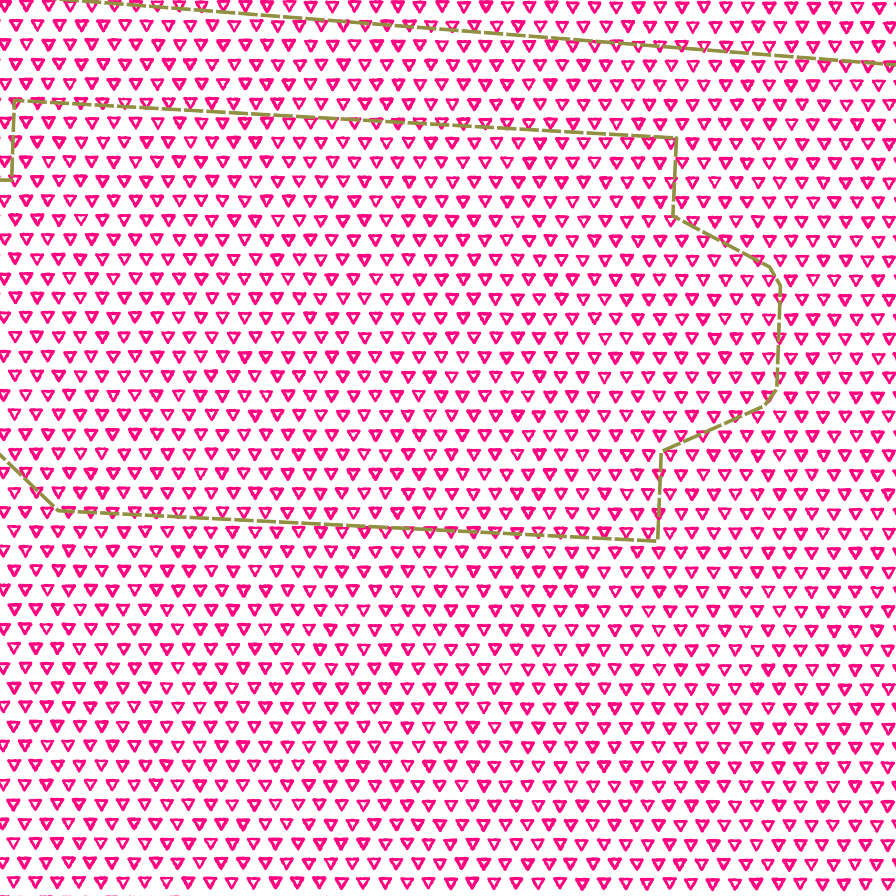
Write a Shadertoy shader that draws this pattern.

```glsl
#define COLS 41.0
#define ROWS 46.0
#define TILT 0.0025
#define PIVOT vec2(0.346, 0.6465)
#define TRI_HALF_SIDE 0.0062
#define TRI_STROKE 0.0017
#define WOBBLE 0.0009
#define DASH_PERIOD 0.0250
#define DASH_GAP 0.0035
#define DASH_STROKE 0.0020
#define PINK vec3(1.0, 0.01, 0.50)
#define OLIVE vec3(0.57, 0.56, 0.25)

float hash(vec2 p) {
    vec3 q = fract(vec3(p.xyx) * 0.1031);
    q += dot(q, q.yzx + 33.33);
    return fract((q.x + q.y) * q.z);
}

float noise(vec2 p) {
    vec2 i = floor(p), f = fract(p);
    f = f * f * (3.0 - 2.0 * f);
    float low = mix(hash(i), hash(i + vec2(1, 0)), f.x);
    float high = mix(hash(i + vec2(0, 1)), hash(i + vec2(1, 1)), f.x);
    return mix(low, high, f.y);
}

// Signed distance to an equilateral triangle pointing down
float triangleDistance(vec2 p, float halfSide) {
    const float k = sqrt(3.0);
    p = vec2(abs(p.x) - halfSide, halfSide / k - p.y);
    if (p.x + k * p.y > 0.0) p = vec2(p.x - k * p.y, -k * p.x - p.y) * 0.5;
    p.x -= clamp(p.x, -2.0 * halfSide, 0.0);
    return -length(p) * sign(p.y);
}

// Staggered rows of hand-cut triangle outlines
float triangleField(vec2 p) {
    vec2 q = p - PIVOT;
    q += TILT * vec2(-q.y, q.x);
    float row = floor(q.y * ROWS + 0.5);
    float stagger = 0.5 * mod(row, 2.0);
    float col = floor(q.x * COLS - stagger + 0.5);
    vec2 id = vec2(col, row) + 100.0;
    vec2 center = vec2(col + stagger, row) / vec2(COLS, ROWS);
    vec2 jitter = vec2(hash(id), hash(id + 17.3)) - 0.5;
    float stroke = TRI_STROKE * mix(0.86, 1.16, hash(id + 41.7));
    float rough = (noise(p * 420.0 + 50.0) - 0.5) * WOBBLE;
    vec2 local = q - center - jitter * 0.0011;
    return abs(triangleDistance(local, TRI_HALF_SIDE)) - stroke + rough;
}

// Dashed segment; start is the path length already travelled
float dashedSegment(vec2 p, vec2 a, vec2 b, float start) {
    float len = length(b - a);
    vec2 dir = (b - a) / len;
    float along = clamp(dot(p - a, dir), 0.0, len);
    float line = length(p - a - dir * along) - DASH_STROKE;
    float phase = fract((start + along) / DASH_PERIOD) - 0.5;
    float dash = abs(phase) * DASH_PERIOD - 0.5 * (DASH_PERIOD - DASH_GAP);
    return max(line, dash);
}

float dashedOutline(vec2 p) {
    const int COUNT = 13;
    vec2 corners[COUNT] = vec2[COUNT](
        vec2(-0.010, 0.799), vec2(0.013, 0.799), vec2(0.016, 0.888),
        vec2(0.755, 0.846), vec2(0.751, 0.759), vec2(0.859, 0.702),
        vec2(0.871, 0.681), vec2(0.867, 0.566), vec2(0.853, 0.547),
        vec2(0.738, 0.496), vec2(0.734, 0.396), vec2(0.065, 0.430),
        vec2(-0.010, 0.502));
    float d = dashedSegment(p, vec2(0.04, 1.003), vec2(1.02, 0.926), 0.0);
    float travelled = 0.0;
    for (int i = 0; i < COUNT - 1; i++) {
        d = min(d, dashedSegment(p, corners[i], corners[i + 1], travelled));
        travelled += distance(corners[i], corners[i + 1]);
    }
    return d;
}

float coverage(float d, float pixel) {
    return 1.0 - smoothstep(-0.6 * pixel, 0.6 * pixel, d);
}

void mainImage(out vec4 fragColor, in vec2 fragCoord) {
    float pixel = 1.0 / iResolution.y;
    vec2 p = fragCoord * pixel;
    vec3 color = mix(vec3(1.0), PINK, coverage(triangleField(p), pixel));
    color = mix(color, OLIVE, coverage(dashedOutline(p), pixel));
    fragColor = vec4(color, 1.0);
}
```
